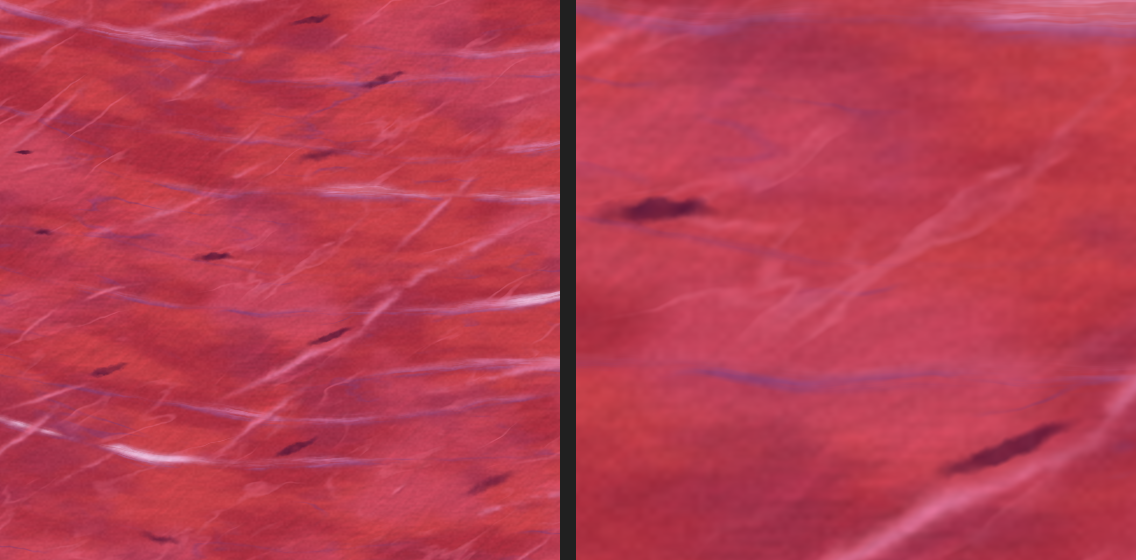
Left: the whole. Right: its middle third, enlarged.
A Shadertoy shader for this texture:

```glsl
const vec3 DEEP = vec3(0.67, 0.18, 0.25);
const vec3 RED = vec3(0.775, 0.25, 0.285);
const vec3 ROSE = vec3(0.78, 0.28, 0.38);
const vec3 DUSK = vec3(0.61, 0.19, 0.31);
const vec3 VIOLET = vec3(0.53, 0.23, 0.45);
const vec3 LILAC = vec3(0.84, 0.47, 0.64);
const vec3 WHITE = vec3(0.93, 0.80, 0.90);
const vec3 FOLD_PINK = vec3(0.86, 0.38, 0.48);
const vec3 PLUM = vec3(0.36, 0.09, 0.22);

const int SEAMS = 10;
const int FOLDS = 26;
const int NUCLEI = 11;
const float SEAM_WIDTH = 0.0095;
const float FOLD_WIDTH = 0.009;
const float CREASE_ANGLE = 0.6;
const float CREASE_RELIEF = 0.27;
const float RAGGEDNESS = 0.016;
const float GRAIN = 0.025;

float hash(vec2 p) {
    return fract(sin(dot(p, vec2(127.1, 311.7))) * 43758.5453);
}

float noise(vec2 p) {
    vec2 i = floor(p), f = fract(p);
    f = f * f * (3.0 - 2.0 * f);
    return mix(mix(hash(i), hash(i + vec2(1, 0)), f.x),
               mix(hash(i + vec2(0, 1)), hash(i + vec2(1, 1)), f.x), f.y);
}

float fbm(vec2 p) {
    float sum = 0.0, amp = 0.533;
    for (int i = 0; i < 4; i++) {
        sum += amp * noise(p);
        p = p * 2.03 + 17.3;
        amp *= 0.5;
    }
    return sum;
}

float bell(float d, float width) {
    return exp(-d * d / (width * width));
}

vec2 rotate(vec2 p, float angle) {
    float c = cos(angle), s = sin(angle);
    return vec2(c * p.x + s * p.y, c * p.y - s * p.x);
}

// Height of the fine wrinkles: diagonal creases over level fibres
float creaseHeight(vec2 p) {
    vec2 r = rotate(p, CREASE_ANGLE) + 0.03 * vec2(0.0, noise(p * 9.0));
    return 0.8 * fbm(r * vec2(15.0, 42.0)) + 0.6 * fbm(p * vec2(15.0, 62.0) + 31.0);
}

// Thin broken ridge lines along one direction
float ridges(vec2 p, float angle, float seed) {
    vec2 r = rotate(p, angle) + 0.02 * vec2(0.0, fbm(p * 14.0 + seed));
    float line = abs(fbm(r * vec2(4.0, 15.0) + seed) - 0.5);
    float gaps = smoothstep(0.48, 0.75, fbm(p * 10.0 + seed + 5.0));
    return gaps * (1.0 - smoothstep(0.0, 0.04, line));
}

// Evenly spread but jittered position of item i out of count
vec2 scatter(float i, float count, float seed) {
    return vec2(fract(i * 0.618 + 0.3 * hash(vec2(i, seed)) + seed * 0.137),
                (i + hash(vec2(seed, i))) / count);
}

// Broken wavy seams: violet rim, streaked lilac body, rare white core
vec3 addSeams(vec3 col, vec2 uv, vec2 fibre, float ragged) {
    for (int i = 0; i < SEAMS; i++) {
        float id = float(i);
        float level = (id + 0.15 + 0.7 * hash(vec2(id, 3.0))) / float(SEAMS);
        float wave = 0.009 * sin(uv.x * 9.0 + id * 2.4);
        float d = fibre.y - level - wave + ragged * 0.7;
        float along = noise(vec2(uv.x * 3.6 + id * 9.1, id * 5.7));
        float patches = smoothstep(0.25, 0.65, fbm(vec2(uv.x * 8.0, uv.y * 14.0) + id * 3.0));
        float body = smoothstep(0.35, 0.85, along) * patches;
        float width = SEAM_WIDTH * (0.45 + 0.8 * body);
        float streak = smoothstep(0.2, 0.75, fbm(vec2(uv.x * 16.0, d * 190.0) + id * 7.0));
        float presence = smoothstep(0.15, 0.5, along) * (0.25 + 0.75 * patches);
        col = mix(col, VIOLET, 0.8 * presence * streak * bell(d + width * 0.8, width * 0.8));
        col = mix(col, LILAC, body * (0.3 + 0.8 * streak) * bell(d, width));
        float core = smoothstep(0.74, 0.93, along) * patches;
        col = mix(col, WHITE, core * (0.4 + 0.6 * streak) * bell(d - width * 0.1, width * 0.7));
    }
    return col;
}

// Ragged folds climbing to the right, with a dusky lower side
vec3 addFolds(vec3 col, vec2 uv, float ragged) {
    for (int i = 0; i < FOLDS; i++) {
        float id = float(i);
        float size = hash(vec2(id, 11.0));
        vec2 p = uv - scatter(id, float(FOLDS), 5.0);
        p = rotate(p, mix(0.2, 0.8, hash(vec2(id, 13.0))));
        float reach = mix(0.035, 0.13, size * size);
        float d = p.y + (hash(vec2(id, 17.0)) - 0.4) * p.x * p.x + ragged;
        float width = FOLD_WIDTH * mix(0.35, 1.0, size * size);
        float fade = bell(p.x, reach) * smoothstep(0.25, 0.65, fbm(uv * vec2(22.0, 30.0) + id));
        col = mix(col, DUSK, 0.5 * fade * bell(d + width * 1.3, width));
        col = mix(col, FOLD_PINK, 0.85 * fade * bell(d - width * 0.3, width));
        col = mix(col, LILAC, 0.7 * size * fade * bell(d, width * 0.6));
    }
    return col;
}

// Small dark slender nuclei, some crisp and some out of focus
vec3 addNuclei(vec3 col, vec2 uv) {
    for (int i = 0; i < NUCLEI; i++) {
        float id = float(i);
        float size = hash(vec2(id, 23.0));
        float blur = mix(0.45, 1.2, step(0.6, hash(vec2(id, 29.0))));
        vec2 p = uv - scatter(id, float(NUCLEI), 8.0);
        p = rotate(p, mix(-0.35, 0.45, hash(vec2(id, 31.0))));
        p.y += 0.016 * (fbm(uv * 42.0 + id) - 0.5);
        float r = length(p / vec2(mix(0.012, 0.038, size), mix(0.004, 0.007, size)));
        float mask = 1.0 - smoothstep(max(0.0, 1.0 - blur), 1.0 + blur, r);
        col = mix(col, PLUM, mask * (0.4 + 0.6 * noise(uv * 70.0)));
    }
    return col;
}

void mainImage(out vec4 fragColor, in vec2 fragCoord) {
    vec2 uv = fragCoord / iResolution.y;

    // Fibre coordinates sag to the right and undulate gently
    vec2 fibre = uv;
    fibre.y -= 0.13 * (uv.x - 0.65) * (uv.x - 0.65);
    fibre.y += 0.05 * (noise(uv * vec2(2.2, 2.8) + 4.0) - 0.5);
    float ragged = RAGGEDNESS * (fbm(uv * vec2(15.0, 21.0) + 40.0) - 0.5);

    // Red ground with rose and dusky areas
    vec3 col = mix(DEEP, RED, smoothstep(0.32, 0.66, fbm(fibre * vec2(6.0, 19.0))));
    col = mix(col, ROSE, 0.8 * smoothstep(0.5, 0.74, fbm(uv * vec2(4.0, 7.0) + 7.0)));
    col = mix(col, DUSK, 0.65 * smoothstep(0.52, 0.78, fbm(uv * vec2(7.0, 14.0) + 51.0)));

    // Thin violet fibre lines and pale diagonal creases
    col = mix(col, VIOLET, 0.5 * ridges(fibre, 0.0, 80.0));
    col = mix(col, FOLD_PINK, 0.55 * ridges(uv, CREASE_ANGLE, 23.0));
    col = mix(col, FOLD_PINK, 0.45 * ridges(uv, CREASE_ANGLE * 0.5, 64.0));

    col = addSeams(col, uv, fibre, ragged);
    col = addFolds(col, uv, ragged);
    col = addNuclei(col, uv);

    // Side-lit relief of the creases and fine grain
    float relief = creaseHeight(uv) - creaseHeight(uv + vec2(-0.0025, 0.004));
    relief *= 0.5 + noise(uv * 6.0 + 90.0);
    col *= 1.0 + CREASE_RELIEF * clamp(relief, -0.4, 0.4);
    col += GRAIN * (noise(uv * 240.0) - 0.5);

    fragColor = vec4(clamp(col, 0.0, 1.0), 1.0);
}
```
